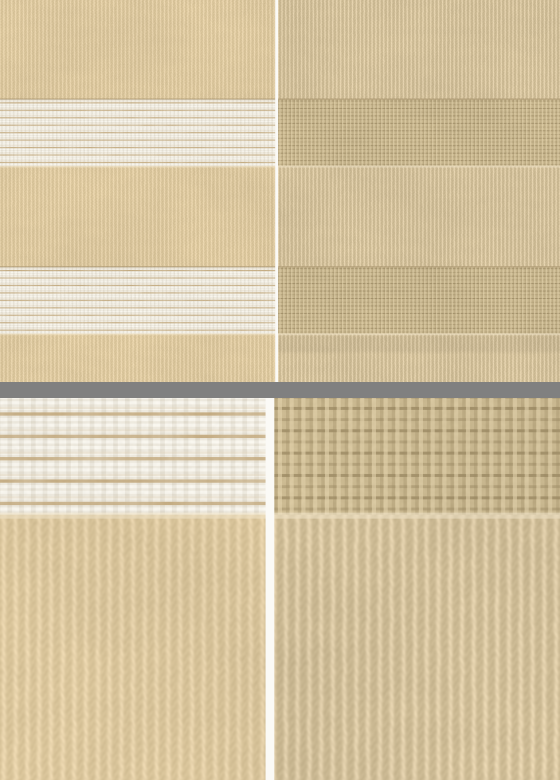
Top: the whole. Bottom: its middle third, enlarged.
Reproduce this texture procedurally as a WebGL 1 fragment shader.

```glsl
precision highp float;
// Two panels of day-and-night blind fabric beside each other, split by a white gap.
// Ribbed opaque bands alternate with sheer bands of crossed threads; ribs come from
// cosines, threads from box-filtered repeating lines, wear from gradient noise.

uniform vec2 u_resolution;

vec2 hashGradient(vec2 cell) {
  float a = 6.2832 * fract(sin(dot(cell, vec2(127.1, 311.7))) * 43758.5);
  return vec2(cos(a), sin(a));
}

float gradientNoise(vec2 p) {
  vec2 i = floor(p), f = fract(p);
  vec2 s = f * f * f * (f * (f * 6.0 - 15.0) + 10.0);
  float a = dot(hashGradient(i), f);
  float b = dot(hashGradient(i + vec2(1.0, 0.0)), f - vec2(1.0, 0.0));
  float c = dot(hashGradient(i + vec2(0.0, 1.0)), f - vec2(0.0, 1.0));
  float d = dot(hashGradient(i + 1.0), f - 1.0);
  return mix(mix(a, b, s.x), mix(c, d, s.x), s.y);
}

// Exact pixel coverage of a stripe centred on zero
float stripe(float d, float halfWidth, float pixel) {
  return clamp((min(d + 0.5 * pixel, halfWidth) - max(d - 0.5 * pixel, -halfWidth)) / pixel, 0.0, 1.0);
}

// Stripes repeating once per unit of x
float threads(float x, float halfWidth, float pixel) {
  return stripe(fract(x) - 0.5, halfWidth, pixel);
}

vec3 ribbedFabric(vec2 uv, float right) {
  float wobble = 0.10 * gradientNoise(uv * vec2(144.0, 90.0));
  float phase = 6.2832 * (uv.x * 143.0 + wobble);
  float rib = 0.5 + 0.5 * cos(phase) + 0.12 * cos(2.0 * phase);
  float twill = sin(6.2832 * (uv.y * 131.0 + 0.35 * sin(phase)));
  vec3 groove = mix(vec3(0.825, 0.745, 0.580), vec3(0.775, 0.705, 0.555), right);
  vec3 crest = mix(vec3(0.900, 0.820, 0.665), vec3(0.880, 0.808, 0.665), right);
  return mix(groove, crest, rib) + 0.010 * twill;
}

vec3 whiteSheer(vec2 uv, float row, vec2 pixel) {
  vec3 color = vec3(0.970, 0.960, 0.930);
  color -= vec3(0.045, 0.050, 0.060) * threads(uv.x * 143.0, 0.20, pixel.x * 143.0);
  color -= vec3(0.040, 0.047, 0.060) * threads(row * 36.0, 0.22, pixel.y * 36.0);
  // Tan weft lines, each a little different in strength
  float index = floor(row * 9.0);
  float strength = 0.82 + 0.25 * gradientNoise(vec2(uv.x * 45.0, index * 3.7 + 0.4));
  float weft = threads(row * 9.0, 0.075, pixel.y * 9.0);
  float faint = threads(row * 9.0 + 0.27, 0.05, pixel.y * 9.0);
  return mix(color, vec3(0.760, 0.660, 0.490), weft * strength + 0.22 * faint);
}

vec3 tanSheer(vec2 uv, float row, vec2 pixel) {
  vec3 color = vec3(0.790, 0.722, 0.565);
  float warp = threads(uv.x * 143.0, 0.17, pixel.x * 143.0);
  float shade = threads(uv.x * 143.0 + 0.35, 0.14, pixel.x * 143.0);
  color = mix(color, vec3(0.690, 0.620, 0.465), 0.55 * shade);
  float fine = threads(row * 18.0, 0.13, pixel.y * 18.0);
  float heavy = threads(row * 9.0 + 0.25, 0.07, pixel.y * 9.0);
  color = mix(color, vec3(0.620, 0.550, 0.400), 0.50 * fine + 0.35 * heavy);
  return mix(color, vec3(0.870, 0.805, 0.655), 0.65 * warp);
}

void main() {
  vec2 uv = gl_FragCoord.xy / u_resolution;
  vec2 pixel = 1.0 / u_resolution;
  float right = step(0.494, uv.x);

  // Vertical repeat: sheer fills the first 0.4 of each period, ribs the rest
  float period = 0.439;
  float cycle = fract((1.0 - uv.y - 0.2595) / period);
  float cyclePixel = pixel.y / period;
  float row = cycle / 0.4;
  vec2 sheerPixel = vec2(pixel.x, cyclePixel / 0.4);
  float sheerMask = stripe(cycle - 0.2, 0.2, cyclePixel)
                  + stripe(cycle - 1.2, 0.2, cyclePixel);

  vec3 sheer = right > 0.5 ? tanSheer(uv, row, sheerPixel) : whiteSheer(uv, row, sheerPixel);
  vec3 color = mix(ribbedFabric(uv, right), sheer, sheerMask);

  // Seams: a dark upper fold and a pale lower one
  float fromTop = fract(cycle + 0.5) - 0.5;
  color = mix(color, vec3(0.66, 0.58, 0.43), 0.55 * stripe(fromTop, 0.005, cyclePixel));
  color = mix(color, vec3(0.93, 0.88, 0.77), 0.60 * stripe(cycle - 0.402, 0.006, cyclePixel));

  // Soft unevenness, a fold shadow on the lower right, and fine grain
  float wear = gradientNoise(uv * vec2(7.0, 5.0)) + 0.5 * gradientNoise(uv * vec2(19.0, 42.0));
  color *= 1.0 + 0.028 * wear * mix(1.0, 0.4, sheerMask * (1.0 - right));
  float fold = smoothstep(0.070, 0.085, uv.y) * (1.0 - smoothstep(0.115, 0.127, uv.y));
  color *= 1.0 - 0.045 * right * fold;
  color += 0.018 * gradientNoise(uv * vec2(390.0, 270.0));

  // White gap between the panels
  color = mix(color, vec3(0.985, 0.980, 0.965), stripe(uv.x - 0.494, 0.0026, pixel.x));
  gl_FragColor = vec4(clamp(color, 0.0, 1.0), 1.0);
}
```
